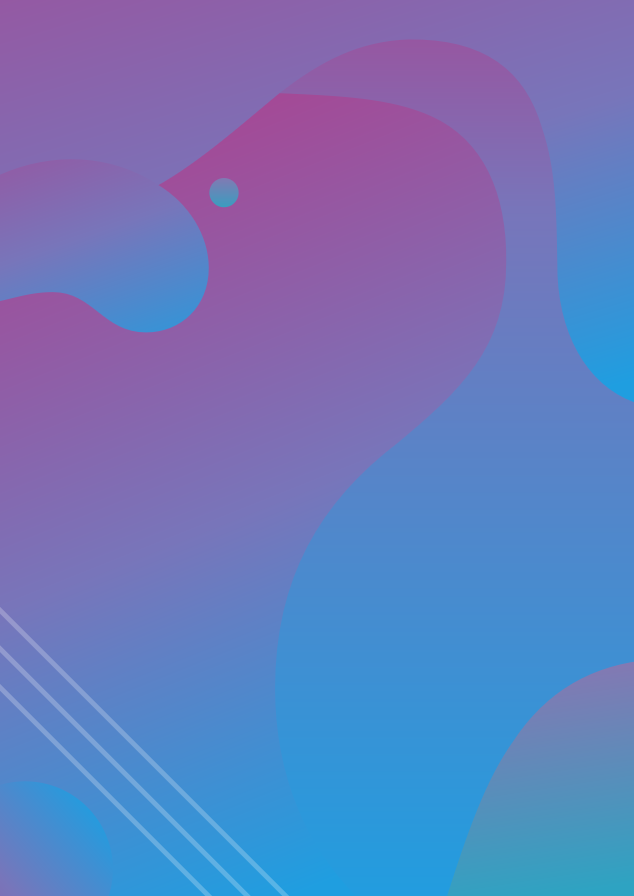
Reproduce this background procedurally as a Shadertoy shader.

```glsl
// Layered fluid waves, round blobs and diagonal stripes in magenta-to-blue gradients.
#define UNITS 1000.0
#define CURVE_STEPS 16
#define MAGENTA vec3(0.64, 0.29, 0.59)
#define VIOLET vec3(0.47, 0.46, 0.73)
#define AZURE vec3(0.12, 0.62, 0.88)
#define MAUVE vec3(0.52, 0.47, 0.70)
#define TEAL vec3(0.18, 0.64, 0.76)
#define STRIPE_GAP 43.0
#define STRIPE_HALF_WIDTH 2.7
#define STRIPE_ALPHA 0.24

// Outline being traced around the sample point p
struct Path { vec2 p; vec2 pen; float dist; float side; };

Path moveTo(vec2 p, vec2 start) {
    return Path(p, start, 1e5, 1.0);
}

void lineTo(inout Path path, vec2 b) {
    vec2 a = path.pen, p = path.p, edge = b - a;
    float along = clamp(dot(p - a, edge) / dot(edge, edge), 0.0, 1.0);
    path.dist = min(path.dist, length(p - a - along * edge));
    // Each crossing of a ray toward +x swaps inside and outside
    if ((a.y > p.y) != (b.y > p.y) && p.x < a.x + (p.y - a.y) * edge.x / edge.y)
        path.side = -path.side;
    path.pen = b;
}

void curveTo(inout Path path, vec2 b, vec2 c, vec2 d) {
    vec2 a = path.pen;
    for (int i = 1; i <= CURVE_STEPS; i++) {
        float t = float(i) / float(CURVE_STEPS), s = 1.0 - t;
        lineTo(path, s*s*s*a + 3.0*s*s*t*b + 3.0*s*t*t*c + t*t*t*d);
    }
}

float signedDistance(Path path) { return path.dist * path.side; }

// Position along a gradient axis, 0 at start and 1 at end
float axis(vec2 p, vec2 start, vec2 end) {
    vec2 d = end - start;
    return clamp(dot(p - start, d) / dot(d, d), 0.0, 1.0);
}

// Three-stop ramp whose middle colour sits at mid
vec3 ramp(float t, float mid) {
    return t < mid ? mix(MAGENTA, VIOLET, t / mid)
                   : mix(VIOLET, AZURE, (t - mid) / (1.0 - mid));
}

// Slope shared by both waves, then their left and bottom sides
Path beginWave(vec2 p) {
    Path w = moveTo(p, vec2(-40, -40));
    lineTo(w, vec2(-40, 740));
    lineTo(w, vec2(163, 786));
    curveTo(w, vec2(215, 812), vec2(267, 859), vec2(312, 896));
    return w;
}

float backWave(vec2 p) {
    Path w = beginWave(p);
    curveTo(w, vec2(358, 932), vec2(401, 954), vec2(456, 956));
    curveTo(w, vec2(540, 957), vec2(586, 922), vec2(605, 857));
    curveTo(w, vec2(621, 810), vec2(621, 759), vec2(622, 707));
    curveTo(w, vec2(621, 629), vec2(655, 570), vec2(708, 551));
    lineTo(w, vec2(760, 540));
    lineTo(w, vec2(760, -40));
    lineTo(w, vec2(-40, -40));
    return signedDistance(w);
}

float frontWave(vec2 p) {
    Path w = beginWave(p);
    curveTo(w, vec2(378, 893), vec2(436, 891), vec2(482, 870));
    curveTo(w, vec2(539, 844), vec2(566, 785), vec2(565, 707));
    curveTo(w, vec2(565, 612), vec2(514, 564), vec2(443, 505));
    curveTo(w, vec2(358, 440), vec2(307, 355), vec2(307, 232));
    curveTo(w, vec2(307, 134), vec2(342, 56), vec2(397, 0));
    lineTo(w, vec2(430, -40));
    lineTo(w, vec2(-40, -40));
    return signedDistance(w);
}

float leftBlob(vec2 p) {
    Path b = moveTo(p, vec2(-40, 790));
    lineTo(b, vec2(0, 805));
    curveTo(b, vec2(59, 831), vec2(124, 828), vec2(176, 794));
    curveTo(b, vec2(211, 773), vec2(233, 737), vec2(233, 701));
    curveTo(b, vec2(233, 658), vec2(202, 629), vec2(163, 629));
    curveTo(b, vec2(115, 629), vec2(104, 674), vec2(59, 674));
    curveTo(b, vec2(36, 674), vec2(18, 668), vec2(0, 664));
    lineTo(b, vec2(-40, 655));
    lineTo(b, vec2(-40, 790));
    return signedDistance(b);
}

float cornerHill(vec2 p) {
    Path h = moveTo(p, vec2(488, -35));
    lineTo(h, vec2(499, 0));
    curveTo(h, vec2(521, 69), vec2(542, 130), vec2(573, 173));
    curveTo(h, vec2(609, 228), vec2(661, 259), vec2(729, 264));
    lineTo(h, vec2(760, 264));
    lineTo(h, vec2(760, -35));
    lineTo(h, vec2(488, -35));
    return signedDistance(h);
}

// Blend a layer over the colour with a one-pixel soft edge
void paint(inout vec3 color, vec3 layer, float dist, float alpha) {
    float pixel = UNITS / iResolution.y;
    color = mix(color, layer, alpha * clamp(0.5 - dist / pixel, 0.0, 1.0));
}

void mainImage(out vec4 fragColor, in vec2 fragCoord) {
    vec2 p = UNITS * fragCoord / iResolution.y;
    // Backdrop and waves
    vec3 color = ramp(axis(p, vec2(0, 1169), vec2(223, 428)), 0.6);
    paint(color, ramp(axis(p, vec2(400, 1039), vec2(400, -29)), 0.256), backWave(p), 1.0);
    paint(color, ramp(axis(p, vec2(0, 766), vec2(310, -9)), 0.5), frontWave(p), 1.0);
    // Blob, hill and discs
    paint(color, ramp(axis(p, vec2(0, 896), vec2(120, 553)), 0.5), leftBlob(p), 1.0);
    paint(color, mix(MAUVE, TEAL, axis(p, vec2(0, 160), vec2(38, -89))), cornerHill(p), 1.0);
    paint(color, ramp(axis(p, vec2(-98, -74), vec2(111, 102)), 0.5), length(p - vec2(28, 30)) - 98.0, 1.0);
    paint(color, mix(MAUVE, TEAL, axis(p, vec2(250, 803), vec2(250, 763))), length(p - vec2(250, 785)) - 16.3, 1.0);
    // Diagonal stripes
    for (int i = 0; i < 3; i++) {
        float offset = 319.0 - STRIPE_GAP * float(i);
        paint(color, vec3(1), abs(p.x + p.y - offset) * 0.7071 - STRIPE_HALF_WIDTH, STRIPE_ALPHA);
    }
    fragColor = vec4(color, 1.0);
}
```
